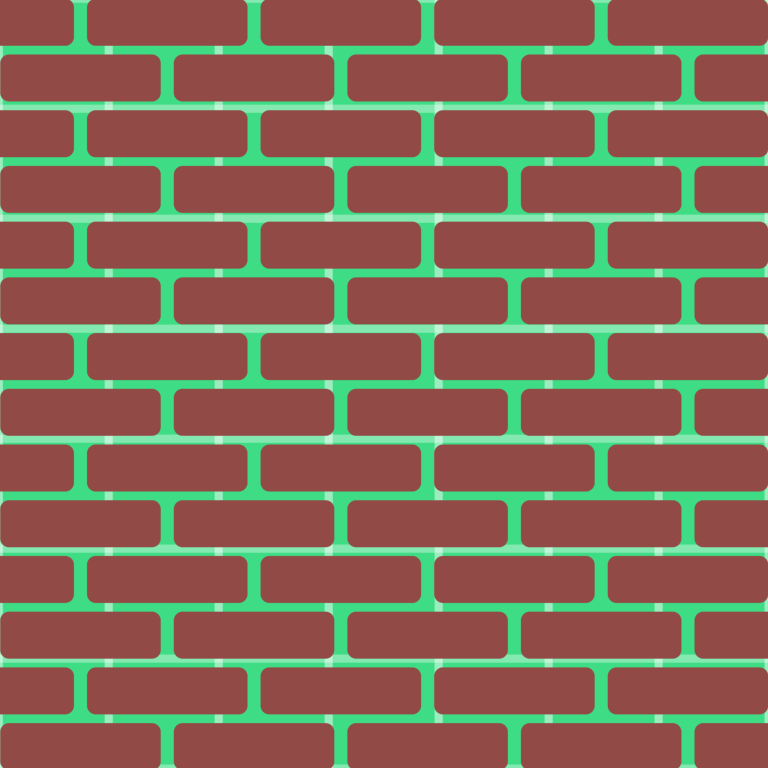
Give the GLSL for this pattern, as a Shadertoy shader.

```glsl
// Running-bond wall of rounded red-brown bricks over bright green mortar.
// Each brick is a rounded-box distance in a staggered repeat; a square grid
// of translucent white lines lies on the mortar and shows through the gaps.

float roundedBox(vec2 p, vec2 halfSize, float radius) {
    vec2 q = abs(p) - halfSize + radius;
    return length(max(q, 0.0)) + min(max(q.x, q.y), 0.0) - radius;
}

// Coverage of a shape from its signed distance, about one pixel soft.
float coverage(float d, float pixel) {
    return 1.0 - smoothstep(-0.8 * pixel, 0.8 * pixel, d);
}

void mainImage(out vec4 fragColor, in vec2 fragCoord) {
    float pixel = 1.0 / iResolution.y;
    vec2 uv = fragCoord * pixel;
    uv.y = 1.0 - uv.y; // rows are counted from the top

    // Mortar with grid lines, the upright ones a little brighter
    vec3 color = vec3(0.245, 0.865, 0.52);
    float gridPitch = 0.1432;
    vec2 lineDist = abs(mod(uv + 0.0016 + 0.5 * gridPitch, gridPitch) - 0.5 * gridPitch) - 0.0053;
    color = mix(color, vec3(1.0), 0.36 * coverage(lineDist.y, pixel));
    color = mix(color, vec3(1.0), 0.48 * coverage(lineDist.x, pixel));

    // Staggered bricks: every other row shifts by half a pitch
    vec2 brickPitch = vec2(0.2260, 0.07255);
    vec2 cell = (uv - vec2(0.2178, 0.0290)) / brickPitch;
    float row = floor(cell.y + 0.5);
    cell.x += 0.5 * mod(row, 2.0);
    vec2 local = (fract(cell + 0.5) - 0.5) * brickPitch;
    float brick = roundedBox(local, vec2(0.1045, 0.0306), 0.0115);
    color = mix(color, vec3(0.57, 0.29, 0.27), coverage(brick, pixel));

    fragColor = vec4(color, 1.0);
}
```
